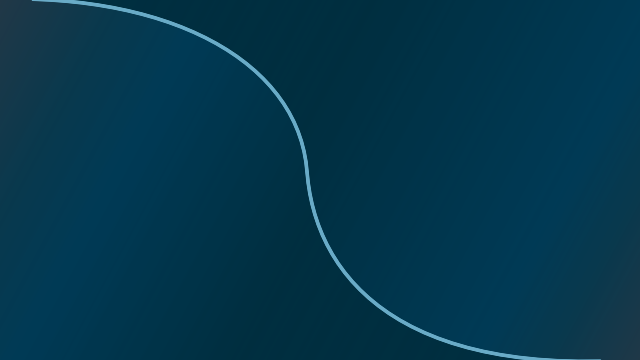
Give the GLSL for this background, as a WebGL 2 fragment shader.

```glsl
#version 300 es
precision highp float;
// A pale S-shaped ribbon divides two dark blue panels. Two cubic Bezier arcs
// give the distance and side of the ribbon; each panel is a slanted gradient
// from deep teal through blue to a warm tint, with faint layered-sine streaks.

uniform vec2 u_resolution;
out vec4 outColor;

const vec2 CANVAS = vec2(16.0, 9.0);
const vec2 SLANT = vec2(0.88, -0.475);
const int SEGMENTS = 28;

const vec3 DEEP = vec3(0.0, 0.182, 0.250);
const vec3 BLUE = vec3(0.0, 0.228, 0.335);
const vec3 TEAL = vec3(0.035, 0.222, 0.302);
const vec3 WARM = vec3(0.130, 0.218, 0.278);
const vec3 RIBBON = vec3(0.41, 0.67, 0.78);

vec2 bezier(vec2 a, vec2 b, vec2 c, vec2 d, float t) {
  float u = 1.0 - t;
  return u * u * u * a + 3.0 * u * u * t * b + 3.0 * u * t * t * c + t * t * t * d;
}

// x: distance to the segment, y: side of its line (positive is left of travel)
vec2 segmentField(vec2 p, vec2 a, vec2 b) {
  vec2 ab = b - a, ap = p - a;
  float h = clamp(dot(ap, ab) / dot(ab, ab), 0.0, 1.0);
  return vec2(length(ap - h * ab), ab.x * ap.y - ab.y * ap.x);
}

// Distance and side of the nearest piece of a Bezier arc
vec2 arcField(vec2 p, vec2 a, vec2 b, vec2 c, vec2 d) {
  vec2 nearest = vec2(1e5, 0.0);
  vec2 previous = a;
  for (int i = 1; i <= SEGMENTS; i++) {
    vec2 next = bezier(a, b, c, d, float(i) / float(SEGMENTS));
    vec2 field = segmentField(p, previous, next);
    if (field.x < nearest.x) nearest = field;
    previous = next;
  }
  return nearest;
}

// Panel colour: deep at 0, blue at bluePos, warm at 1
vec3 panel(float t, float bluePos) {
  float tealPos = mix(bluePos, 1.0, 0.45);
  vec3 color = mix(DEEP, BLUE, clamp(t / bluePos, 0.0, 1.0));
  color = mix(color, TEAL, clamp((t - bluePos) / (tealPos - bluePos), 0.0, 1.0));
  return mix(color, WARM, clamp((t - tealPos) / (1.0 - tealPos), 0.0, 1.0));
}

// Faint stripes that run across the gradient
float streaks(float s) {
  return sin(s * 9.0) * 0.4 + sin(s * 17.3 + 1.0) * 0.35 + sin(s * 31.7 + 2.0) * 0.25;
}

void main() {
  vec2 p = gl_FragCoord.xy / u_resolution * CANVAS;
  float pixel = CANVAS.y / u_resolution.y;

  // Two arcs meet in the middle of the ribbon
  vec2 middle = vec2(7.677, 4.688);
  vec2 upper = arcField(p, vec2(0.83, 9.02), vec2(4.79, 8.90), vec2(7.50, 7.21), middle);
  vec2 lower = arcField(p, middle, vec2(7.875, 2.21), vec2(9.79, -0.146), vec2(15.0, -0.03));
  vec2 ribbon = upper.x < lower.x ? upper : lower;

  // Slanted gradients on either side
  float s = dot(p - vec2(0.0, CANVAS.y), SLANT);
  vec3 leftPanel = panel((9.375 - s) / 9.375, 0.507);
  vec3 rightPanel = panel((s - 8.33) / 10.17, 0.62);
  float side = smoothstep(-pixel, pixel, ribbon.x * sign(ribbon.y));
  vec3 color = mix(leftPanel, rightPanel, side);
  color += vec3(0.0, 0.002, 0.003) * streaks(s);

  // Ribbon with smooth edges
  float cover = 1.0 - smoothstep(-0.5 * pixel, 0.5 * pixel, ribbon.x - 0.047);
  outColor = vec4(mix(color, RIBBON, cover), 1.0);
}
```
